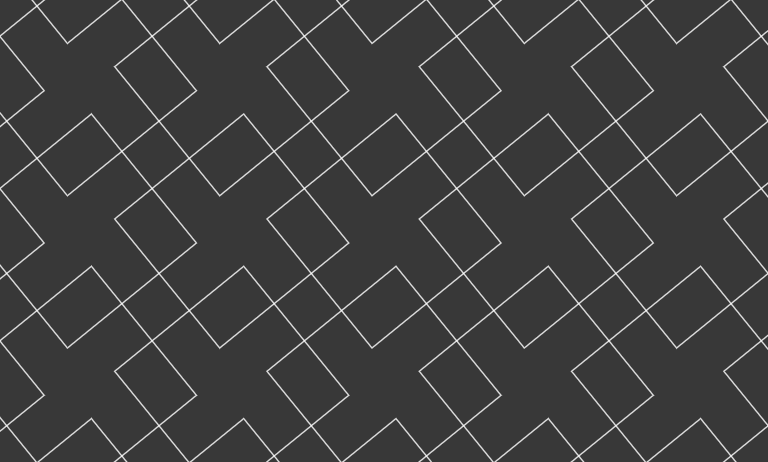
This pattern is drawn by a WebGL 2 fragment shader. Its source:

```glsl
#version 300 es
precision highp float;

uniform vec2 u_resolution;
out vec4 fragColor;

// Lengths are fractions of the canvas width
const float PERIOD = 0.1983;
const float HALF_SIDE = 0.1083;
const float LINE_WIDTH = 0.00186;
const float TILT = radians(39.14);
const float LINE_OPACITY = 0.82;
const vec3 BACKGROUND = vec3(0.22);
const vec3 LINE_COLOR = vec3(1.0);

// Signed distance to a square with mitred corners
float squareDistance(vec2 p, float halfSide) {
    vec2 q = abs(p);
    return max(q.x, q.y) - halfSide;
}

// Share of a pixel covered by a line centred at distance zero
float lineCoverage(float dist, float width, float pixel) {
    vec2 edges = vec2(0.5, -0.5) * width;
    vec2 inside = clamp((edges - dist) / pixel + 0.5, 0.0, 1.0);
    return inside.x - inside.y;
}

void main() {
    float pixel = 1.0 / u_resolution.x;
    vec2 p = (gl_FragCoord.xy - 0.5 * u_resolution) * pixel;
    vec2 nearestCell = floor(p / PERIOD + 0.5);

    float c = cos(TILT);
    float s = sin(TILT);
    mat2 tiltFrame = mat2(c, -s, s, c);

    // Translucent outlines of overlapping squares brighten where they cross
    vec3 color = BACKGROUND;
    for (int y = -1; y <= 1; y++) {
        for (int x = -1; x <= 1; x++) {
            vec2 center = (nearestCell + vec2(x, y)) * PERIOD;
            float dist = squareDistance(tiltFrame * (p - center), HALF_SIDE);
            float ink = lineCoverage(dist, LINE_WIDTH, pixel);
            color = mix(color, LINE_COLOR, ink * LINE_OPACITY);
        }
    }

    fragColor = vec4(color, 1.0);
}
```
